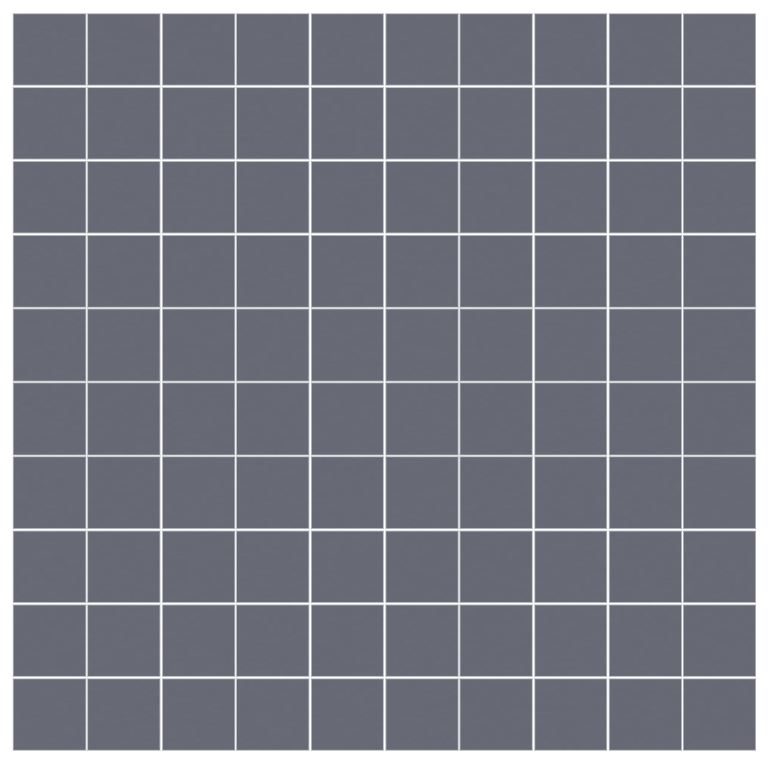
Write a Shadertoy shader that draws this pattern.

```glsl
const vec3 TILE_COLOR = vec3(0.404, 0.412, 0.460);
const vec3 GROUT_COLOR = vec3(1.0);
const float TILE_COUNT = 10.0;                 // tiles across and down
const vec2 GRID_CENTER = vec2(0.5008, 0.5);
const vec2 TILE_PITCH = vec2(0.09695, 0.09673);
const float THIN_HALF_WIDTH = 0.00118;
const float THICK_HALF_WIDTH = 0.00166;
const float EDGE_SOFTNESS = 0.0023;
const float COLUMN_RHYTHM = 0.36;              // spacing of thin column lines
const float COLUMN_THIN_SHARE = 0.4;
const float ROW_THIN_REACH = 1.5;              // thin rows around the middle
const float GRAIN = 0.008;
const vec2 GRAIN_CELLS = vec2(128.0, 255.0);
const float TILE_VARIATION = 0.004;

float hash(vec2 p) {
    vec3 q = fract(p.xyx * 0.1031);
    q += dot(q, q.yzx + 33.33);
    return fract((q.x + q.y) * q.z);
}

float noise(vec2 p) {
    vec2 cell = floor(p);
    vec2 f = fract(p);
    f = f * f * (3.0 - 2.0 * f);
    float low = mix(hash(cell), hash(cell + vec2(1.0, 0.0)), f.x);
    float high = mix(hash(cell + vec2(0.0, 1.0)), hash(cell + 1.0), f.x);
    return mix(low, high, f.y);
}

// Half width of the nearest column line (x) and row line (y)
vec2 lineHalfWidth(vec2 index) {
    float thickColumn = step(COLUMN_THIN_SHARE, fract(index.x * COLUMN_RHYTHM));
    float thickRow = step(ROW_THIN_REACH, abs(index.y - 0.5 * TILE_COUNT));
    return mix(vec2(THIN_HALF_WIDTH), vec2(THICK_HALF_WIDTH), vec2(thickColumn, thickRow));
}

float groutCoverage(vec2 grid) {
    vec2 index = clamp(round(grid), 0.0, TILE_COUNT);
    vec2 offset = (grid - index) * TILE_PITCH;

    // Beyond the first and last lines the margin is solid
    vec2 outside = step(grid, vec2(0.0)) + step(vec2(TILE_COUNT), grid);
    vec2 dist = abs(offset) * (1.0 - outside);

    vec2 softness = max(vec2(EDGE_SOFTNESS), 1.0 / iResolution.xy);
    vec2 coverage = clamp((lineHalfWidth(index) - dist) / softness + 0.5, 0.0, 1.0);
    return max(coverage.x, coverage.y);
}

void mainImage(out vec4 fragColor, in vec2 fragCoord) {
    vec2 uv = fragCoord / iResolution.xy;
    vec2 grid = (uv - GRID_CENTER) / TILE_PITCH + 0.5 * TILE_COUNT;

    // Faint woven grain and tile-to-tile tone
    float grain = (noise(uv * GRAIN_CELLS) - 0.5) * GRAIN;
    float tone = (hash(floor(grid) + 7.0) - 0.5) * TILE_VARIATION;
    vec3 tile = TILE_COLOR + grain + tone;

    fragColor = vec4(mix(tile, GROUT_COLOR, groutCoverage(grid)), 1.0);
}
```
